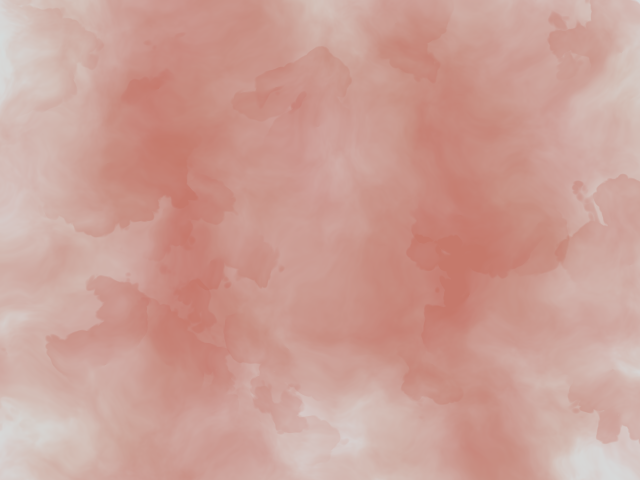
Reproduce this texture procedurally as a Shadertoy shader.

```glsl
const vec3 PIGMENT[7] = vec3[7](
    vec3(0.845, 0.825, 0.82), vec3(0.832, 0.745, 0.72),
    vec3(0.815, 0.675, 0.645), vec3(0.80, 0.615, 0.58),
    vec3(0.785, 0.56, 0.515), vec3(0.778, 0.51, 0.465),
    vec3(0.772, 0.475, 0.42));

vec2 hash2(vec2 p) {
    vec2 h = vec2(dot(p, vec2(127.1, 311.7)), dot(p, vec2(269.5, 183.3)));
    return fract(sin(h) * 43758.5);
}

float cornerSlope(vec2 cell, vec2 corner, vec2 f) {
    return dot(hash2(cell + corner) * 2.0 - 1.0, f - corner);
}

float gradientNoise(vec2 p) {
    vec2 cell = floor(p), f = p - cell;
    vec2 u = f * f * f * (f * (f * 6.0 - 15.0) + 10.0);
    vec2 e = vec2(0.0, 1.0);
    return mix(mix(cornerSlope(cell, e.xx, f), cornerSlope(cell, e.yx, f), u.x),
               mix(cornerSlope(cell, e.xy, f), cornerSlope(cell, e.yy, f), u.x), u.y);
}

float fbm(vec2 p, int octaves, float gain) {
    float sum = 0.0, amplitude = 1.0;
    for (int i = 0; i < octaves; i++) {
        sum += amplitude * gradientNoise(p);
        p = mat2(1.6, 1.2, -1.2, 1.6) * p + 7.3;
        amplitude *= gain;
    }
    return sum;
}

// Rounded bumps with narrow creases, for scalloped outlines
float billow(vec2 p) {
    float sum = 0.0, amplitude = 1.0;
    for (int i = 0; i < 4; i++) {
        sum += amplitude * abs(gradientNoise(p));
        p = mat2(1.6, 1.2, -1.2, 1.6) * p + 3.1;
        amplitude *= 0.5;
    }
    return sum;
}

// Two heavy columns of pigment that thin out towards the corners
float broadDensity(vec2 q) {
    float column = (abs(q.x) - 0.31) / 0.19;
    vec2 rim = q / vec2(0.667, 0.5);
    return 2.5 + 2.5 * exp(-column * column) - 1.3 * dot(rim, rim);
}

// A wash with one crisp side, fading inwards
float wash(vec2 p, vec2 centre, float radius, float angle, vec2 seed) {
    vec2 d = p - centre;
    float outline = length(d) - radius - 0.22 * (billow(p * 6.0 + seed) - 0.4)
                  - 0.12 * gradientNoise(p * 3.0 + seed);
    float edge = 1.0 - smoothstep(-0.007, 0.007, outline);
    float facing = dot(d / max(length(d), 0.001), vec2(cos(angle), sin(angle)));
    return edge * exp(7.0 * min(outline, 0.0)) * smoothstep(-0.2, 0.9, facing);
}

float layeredWashes(vec2 p) {
    float total = 0.0;
    for (int y = 0; y < 4; y++) {
        for (int x = 0; x < 5; x++) {
            vec2 cell = vec2(x, y);
            vec2 jitter = hash2(cell + 11.0), shape = hash2(cell + 47.0);
            vec2 centre = (cell + jitter) * vec2(0.267, 0.25);
            float radius = mix(0.08, 0.19, shape.x);
            total += mix(0.7, 1.5, jitter.x)
                   * wash(p, centre, radius, 6.283 * shape.y, cell * 9.7);
        }
    }
    return total;
}

vec3 pigmentColour(float density) {
    float t = clamp(density, 0.0, 5.999);
    int i = int(t);
    return mix(PIGMENT[i], PIGMENT[i + 1], fract(t));
}

void mainImage(out vec4 fragColor, in vec2 fragCoord) {
    vec2 p = fragCoord / iResolution.y;
    vec2 q = (fragCoord - 0.5 * iResolution.xy) / iResolution.y;

    // Warped clouds
    vec2 warp = vec2(fbm(p * 3.0 + 2.7, 4, 0.5), fbm(p * 3.0 + 19.4, 4, 0.5));
    float clouds = fbm(p * 3.2 + 0.5 * warp + 5.0, 6, 0.55);
    float wisps = billow(p * 4.5 + 0.5 * warp + 31.0) - 0.35;
    float puffs = fbm(p * 13.0 + warp + 77.0, 4, 0.6);

    float density = broadDensity(q + 0.11 * warp) + 2.3 * clouds + 1.2 * wisps;
    density += 0.55 * puffs + layeredWashes(p + 0.03 * warp);

    // Slight drift between rose and tan
    vec3 colour = pigmentColour(density);
    colour += vec3(-0.008, 0.004, -0.012) * fbm(p * 4.0 + 63.0, 3, 0.5);
    // Cool paper showing through the thinnest areas
    colour = mix(colour, vec3(0.84, 0.865, 0.865), smoothstep(0.5, -0.9, density));
    fragColor = vec4(colour, 1.0);
}
```
